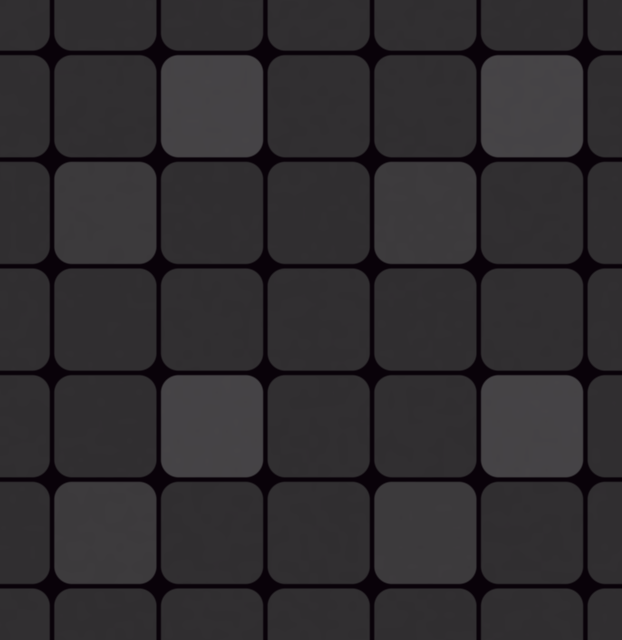
Write a WebGL 2 fragment shader that draws this pattern.

```glsl
#version 300 es
precision highp float;
// Dark rounded square tiles on a near-black ground, with lighter tiles on a diagonal of every 3 by 3 block.
uniform vec2 u_resolution;
out vec4 fragColor;

float hash(vec2 p) {
    vec3 q = fract(vec3(p.xyx) * 0.1031);
    q += dot(q, q.yzx + 33.33);
    return fract((q.x + q.y) * q.z);
}

float valueNoise(vec2 p) {
    vec2 i = floor(p), f = fract(p);
    f = f * f * (3.0 - 2.0 * f);
    return mix(mix(hash(i), hash(i + vec2(1, 0)), f.x),
               mix(hash(i + vec2(0, 1)), hash(i + vec2(1, 1)), f.x), f.y);
}

float roundedBox(vec2 p, vec2 halfSize, float radius) {
    vec2 q = abs(p) - halfSize + radius;
    return length(max(q, 0.0)) + min(max(q.x, q.y), 0.0) - radius;
}

void main() {
    // Six tiles fit the canvas height; the grid starts about half a tile in
    vec2 grid = gl_FragCoord.xy / u_resolution.y * 6.0 + vec2(0.512, 0.496);
    float pixel = 6.0 / u_resolution.y;
    vec2 tile = floor(grid);

    // Tile shade repeats every three columns and rows
    vec2 place = mod(tile, 3.0);
    vec3 tileColor = vec3(0.19, 0.182, 0.19);
    if (place == vec2(1.0)) tileColor = vec3(0.236, 0.228, 0.236);
    if (place == vec2(2.0)) tileColor = vec3(0.272, 0.264, 0.274);

    // Faint mottling and a slight difference between tiles
    tileColor += 0.005 * (valueNoise(grid * 11.0) - 0.5);
    tileColor += 0.003 * (hash(tile + 7.0) - 0.5);

    // Soft-edged tile over the gaps
    float edge = roundedBox(fract(grid) - 0.5, vec2(0.479), 0.165);
    float blur = max(pixel, 0.011);
    float cover = 1.0 - smoothstep(-blur, blur, edge);
    fragColor = vec4(mix(vec3(0.035, 0.008, 0.035), tileColor, cover), 1.0);
}
```
